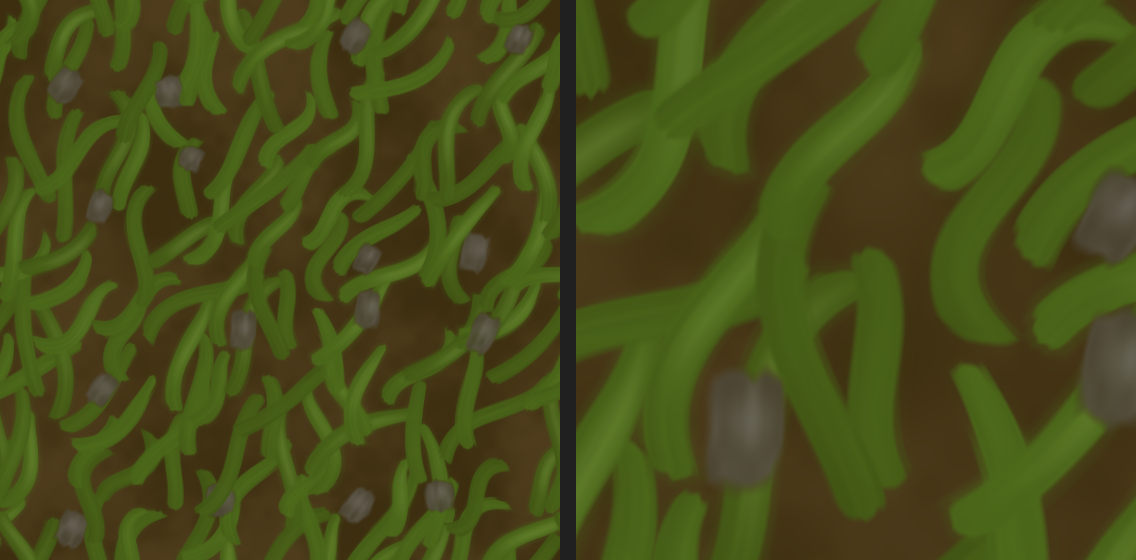
Left: the whole. Right: its middle third, enlarged.
Write a three.js fragment shader that draws this texture.

```glsl
// Painted ground: brushed grass blades and a few grey stones over dark soil.
// Blades and stones sit on jittered wrapping grids; each blade is a bent
// stroke with a soft, streaky edge, so the square tiles without a seam.
varying vec2 vUv;

vec3 hash3(vec2 p) {
  vec3 q = fract(p.xyx * vec3(0.1031, 0.1030, 0.0973));
  q += dot(q, q.yxz + 33.33);
  return fract((q.xxy + q.yzz) * q.zyx);
}

// Value noise that repeats after a whole number of cells
float noise(vec2 p, float period) {
  vec2 cell = floor(p);
  vec2 f = fract(p);
  f = f * f * (3.0 - 2.0 * f);
  vec2 a = mod(cell, period);
  vec2 b = mod(cell + 1.0, period);
  return mix(mix(hash3(a).x, hash3(vec2(b.x, a.y)).x, f.x),
             mix(hash3(vec2(a.x, b.y)).x, hash3(b).x, f.x), f.y);
}

vec3 soil(vec2 uv) {
  vec2 warp = 0.04 * vec2(noise(uv * 8.0, 8.0), noise(uv * 8.0 + 3.0, 8.0));
  float tone = 0.55 * noise((uv + warp) * 6.0, 6.0)
             + 0.3 * noise((uv + warp) * 17.0, 17.0)
             + 0.15 * noise(uv * 48.0, 48.0);
  return mix(vec3(0.235, 0.18, 0.06), vec3(0.305, 0.235, 0.11),
             smoothstep(0.2, 0.8, tone));
}

// Stone colour in rgb, coverage in a
vec4 stones(vec2 uv) {
  const float GRID = 4.0;
  vec4 result = vec4(0.0);
  for (int j = -1; j <= 1; j++) {
    for (int i = -1; i <= 1; i++) {
      vec2 cell = floor(uv * GRID) + vec2(float(i), float(j));
      vec2 id = mod(cell, GRID);
      vec3 place = hash3(id + 71.0);
      vec3 look = hash3(id + 137.0);
      vec2 d = uv - (cell + 0.12 + 0.76 * place.xy) / GRID;

      // Tilted, squarish oval with an uneven rim
      float tilt = mix(-0.3, 0.8, look.x);
      vec2 q = mat2(cos(tilt), sin(tilt), -sin(tilt), cos(tilt)) * d;
      q.y *= mix(0.65, 0.95, look.y);
      float grain = noise(q * vec2(130.0, 60.0) + look.xy * 50.0, 256.0);
      float r = mix(length(q), 1.1 * max(abs(q.x), abs(q.y)), 0.5);
      r += 0.006 * (grain - 0.5);
      float size = mix(0.022, 0.029, look.z);
      float cover = 1.0 - smoothstep(size - 0.005, size + 0.003, r);
      cover *= 0.95 * step(place.z, 0.92);

      // Pale brushed top, brownish rim
      float light = 1.0 - smoothstep(0.0, size, length(d - vec2(0.003, 0.006)));
      vec3 grey = mix(vec3(0.31, 0.285, 0.22), vec3(0.42, 0.40, 0.36),
                      0.6 * light + 0.55 * (grain - 0.3));
      result = mix(result, vec4(grey, 1.0), cover);
    }
  }
  result.rgb /= max(result.a, 0.001);
  return result;
}

// Paints every blade near uv; most of them pass behind the stones
vec3 grass(vec2 uv, vec3 color, float stoneCover) {
  const float GRID = 11.0;
  for (int j = -2; j <= 2; j++) {
    for (int i = -2; i <= 2; i++) {
      vec2 cell = floor(uv * GRID) + vec2(float(i), float(j));
      vec2 id = mod(cell, GRID);
      vec3 place = hash3(id + 11.0);
      vec3 form = hash3(id + 43.0);
      vec3 look = hash3(id + 97.0);

      // Local frame: y runs along the blade, x across it
      float lean = mix(-0.35, 1.1, place.z);
      vec2 d = uv - (cell + place.xy) / GRID;
      vec2 p = vec2(d.x * cos(lean) - d.y * sin(lean),
                    d.x * sin(lean) + d.y * cos(lean));
      float halfLen = mix(0.065, 0.115, form.x);
      float u = clamp(p.y / halfLen, -1.0, 1.0);

      // Centre line: an arc plus an S curve
      float bend = 0.064 * (form.y - 0.5);
      float sway = 0.08 * (form.z - 0.5);
      float centre = bend * (u * u - 0.4) + sway * u * (1.0 - u * u);
      float slope = (2.0 * bend * u + sway * (1.0 - 3.0 * u * u)) / halfLen;
      float across = (p.x - centre) / sqrt(1.0 + slope * slope);

      // Bristle streaks, tapered tip and soft edge
      float streak = noise(vec2(across * 260.0, p.y * 14.0) + look.xy * 90.0, 256.0);
      float width = 0.0148 * (1.0 - 0.45 * look.y * smoothstep(0.2, 1.0, u));
      float over = max(abs(p.y) - halfLen + 0.008, 0.0);
      float edge = length(vec2(across, over)) - width + 0.004 * (streak - 0.5);
      float smear = 0.28 * look.x * (1.0 - smoothstep(0.0, 0.008, edge));
      float cover = max(0.96 * (1.0 - smoothstep(-0.003, 0.0028, edge)), smear);
      cover *= 1.0 - stoneCover * step(look.z, 0.85);

      // Deep green body, some blades with a paler band along the middle
      float core = 1.0 - smoothstep(0.0, width, abs(across - 0.003));
      float band = core * (1.0 - smoothstep(0.2, 0.95, abs(u - 0.2)));
      vec3 green = mix(vec3(0.255, 0.335, 0.075), vec3(0.295, 0.41, 0.10),
                       clamp(0.2 + 0.8 * look.y + 0.3 * core - 0.2 * u * u, 0.0, 1.0));
      green += vec3(0.065, 0.07, 0.055) * band * smoothstep(0.35, 0.9, look.x);
      green *= 0.97 + 0.06 * streak;
      color = mix(color, green, cover);
    }
  }
  return color;
}

void main() {
  vec4 stone = stones(vUv);
  vec3 ground = mix(soil(vUv), stone.rgb, stone.a);
  gl_FragColor = vec4(grass(vUv, ground, stone.a), 1.0);
}
```
